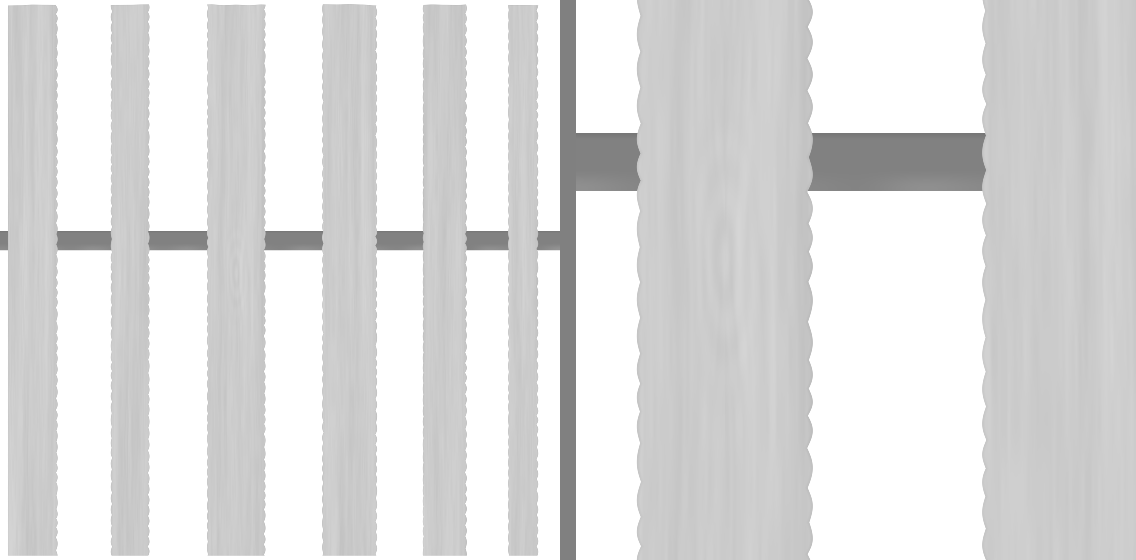
Left, the full canvas; right, a detail of the centre.
Give the GLSL for this pattern, as a WebGL 2 fragment shader.

```glsl
#version 300 es
precision highp float;
// Six upright pale wooden slats of uneven width over one grey horizontal rail.
uniform vec2 u_resolution;
out vec4 fragColor;

float hash(vec2 p) {
  p = fract(p * vec2(0.1031, 0.1137));
  p += dot(p, p.yx + 33.33);
  return fract((p.x + p.y) * p.x * 97.3);
}

float noise(vec2 p) {
  vec2 i = floor(p), f = fract(p);
  f = f * f * (3.0 - 2.0 * f);
  return mix(mix(hash(i), hash(i + vec2(1, 0)), f.x),
             mix(hash(i + vec2(0, 1)), hash(i + vec2(1, 1)), f.x), f.y);
}

// Inset of a scalloped edge: rounded bumps with narrow notches between
float scallop(float y, float seed) {
  float phase = y * 161.0 + 1.6 * noise(vec2(y * 22.0, seed)) + seed * 2.3;
  float depth = mix(0.6, 1.0, noise(vec2(y * 45.0, seed + 9.0)));
  return depth * (1.0 - abs(sin(phase)));
}

// Grey level of the wood: long vertical streaks, fine fibres and an oval knot
float woodGrain(vec2 p, float halfWidth, float seed, float knot) {
  vec2 k = (p - vec2(0.0, 0.512)) / vec2(0.014, 0.062);
  float swirl = knot * exp(-dot(k, k) * 0.7);
  float x = p.x + 0.003 * (noise(vec2(p.y * 7.0, seed)) - 0.5) + swirl * 0.006 * sign(p.x);
  float broad = noise(vec2(x * 75.0 + seed * 17.0, p.y * 1.8 + seed)) - 0.5;
  float streak = noise(vec2(x * 210.0 + seed * 31.0, p.y * 4.0)) - 0.5;
  float fibre = noise(vec2(x * 520.0 + seed * 43.0, p.y * 24.0)) - 0.5;
  float rings = sin(length(k) * 11.0 + 2.0 * noise(p * vec2(90.0, 25.0)));
  float shade = 0.798 + 0.036 * broad + 0.026 * streak + 0.022 * fibre;
  shade += 0.012 * swirl * rings;
  return shade - 0.014 * smoothstep(0.55, 1.0, p.x / halfWidth);
}

void main() {
  vec2 uv = gl_FragCoord.xy / u_resolution;
  vec2 px = 1.0 / u_resolution;
  vec3 color = vec3(1.0);

  // Centre and half width of each slat
  vec2 slats[6] = vec2[6](vec2(0.0586, 0.0445), vec2(0.2324, 0.0347), vec2(0.4219, 0.0524),
                          vec2(0.6243, 0.0492), vec2(0.7943, 0.0394), vec2(0.9342, 0.0270));

  // Rail with a dark upper rim and a lighter, uneven lower edge
  float v = (uv.y - 0.553) / 0.0345;
  float railShade = 0.505 - 0.04 * smoothstep(0.88, 1.0, v);
  float glint = noise(vec2(uv.x * 24.0, 3.0));
  railShade += 0.07 * glint * (1.0 - smoothstep(0.05, 0.4, v));
  float rail = smoothstep(-0.5, 0.5, (0.01725 - abs(uv.y - 0.57025)) / px.y);
  color = mix(color, vec3(railShade), rail);

  // Slats
  for (int i = 0; i < 6; i++) {
    float seed = float(i) + 1.0;
    float halfWidth = slats[i].y;
    vec2 p = vec2(uv.x - slats[i].x, uv.y);
    float leftDepth = i == 0 ? 0.0003 : (i == 4 || i == 5 ? 0.0018 : 0.0026);
    float leftGap = p.x + halfWidth - leftDepth * scallop(uv.y, seed);
    float rightGap = halfWidth - p.x - 0.0034 * scallop(uv.y, seed + 7.0);
    float side = min(leftGap, rightGap);
    float top = 0.9915 + 0.0025 * (noise(vec2(p.x * 45.0, seed)) - 0.5);
    float ends = min(top - uv.y, uv.y - 0.0078);
    float cover = smoothstep(-0.5, 0.5, side / px.x) * smoothstep(-0.5, 0.5, ends / px.y);

    float shade = woodGrain(p, halfWidth, seed, i == 2 ? 1.0 : 0.0);
    shade -= 0.035 * (1.0 - smoothstep(0.0, 0.0022, min(side, ends)));
    color = mix(color, vec3(shade), cover);
  }

  fragColor = vec4(color, 1.0);
}
```
